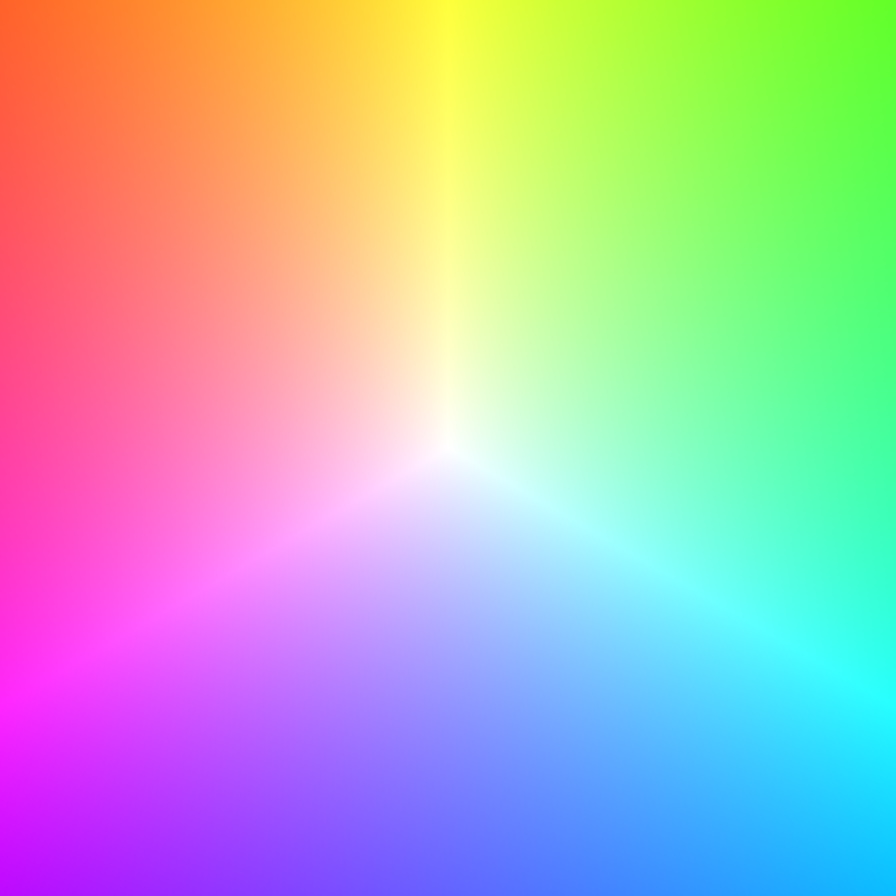
Reproduce this background procedurally as a WebGL 1 fragment shader.

```glsl
precision highp float;
// A colour wheel fading from white at the centre to vivid hues at the rim.
// Red, green and blue each grow along one of three axes 120 degrees apart;
// dividing by the strongest channel gives three bright, creased faces.

uniform vec2 u_resolution;

void main() {
    // Centred position; the shorter side spans one unit
    vec2 p = (gl_FragCoord.xy - 0.5 * u_resolution) / min(u_resolution.x, u_resolution.y);

    // Each channel rises linearly toward its own axis
    vec2 redAxis = vec2(-0.866025, 0.5);
    vec2 greenAxis = vec2(0.866025, 0.5);
    vec2 blueAxis = vec2(0.0, -1.0);
    vec3 light = 1.0 + 1.38 * vec3(dot(p, redAxis), dot(p, greenAxis), dot(p, blueAxis));

    // Full brightness everywhere: the strongest channel becomes one
    float strongest = max(light.r, max(light.g, light.b));
    gl_FragColor = vec4(clamp(light / strongest, 0.0, 1.0), 1.0);
}
```
